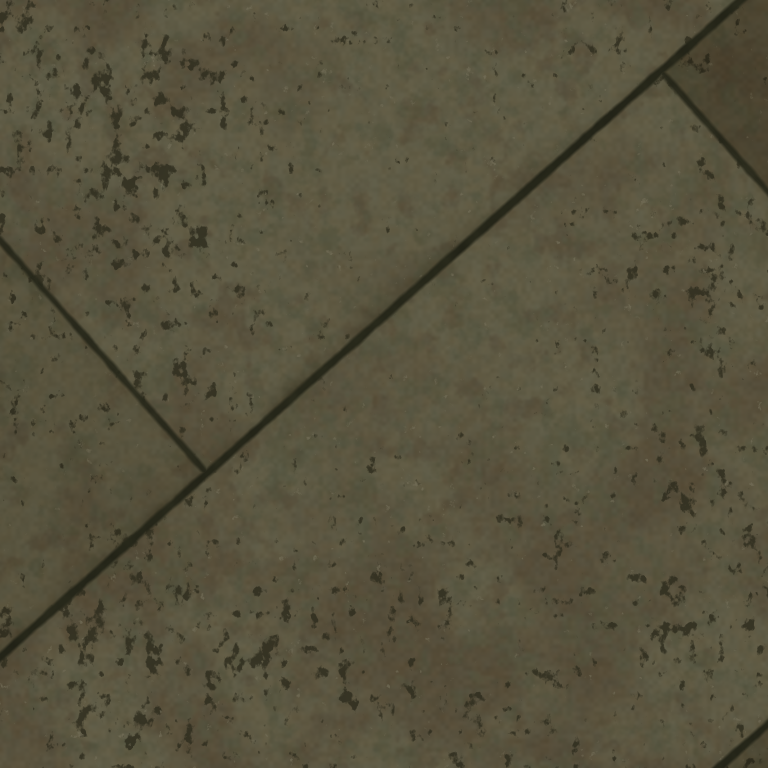
Reproduce this texture procedurally as a Shadertoy shader.

```glsl
const float ANGLE = 0.7255;                // direction of the long joints
const vec2 TILE = vec2(1.58, 0.729);       // tile length and width
const vec2 CORNER = vec2(1.246, -0.621);   // a tile corner on the joint axes
const float BOND = 0.5;                    // shift per row, in tile lengths
const vec2 JOINT_HALF = vec2(0.0042, 0.0052); // cross and long joints
const float JOINT_SOFT = 0.0028;
const vec2 CLEAN_SPOT = vec2(0.57, 0.65);  // least pitted region
const float PIT_SCALE = 72.0;
const float GRAIN_SCALE = 170.0;

const vec3 STONE = vec3(0.376, 0.359, 0.272);
const vec3 BROWN = vec3(0.326, 0.290, 0.215);
const vec3 OLIVE = vec3(0.325, 0.325, 0.240);
const vec3 PIT = vec3(0.185, 0.178, 0.120);
const vec3 CHIP = vec3(0.450, 0.430, 0.345);
const vec3 GRIME = vec3(0.220, 0.200, 0.130);
const vec3 JOINT = vec3(0.145, 0.148, 0.097);

float hash(vec2 p) {
    vec3 q = fract(p.xyx * vec3(0.1031, 0.1030, 0.0973));
    q += dot(q, q.yzx + 33.33);
    return fract((q.x + q.y) * q.z);
}

float noise(vec2 p) {
    vec2 i = floor(p), f = fract(p);
    f = f * f * (3.0 - 2.0 * f);
    return mix(mix(hash(i), hash(i + vec2(1, 0)), f.x),
               mix(hash(i + vec2(0, 1)), hash(i + vec2(1, 1)), f.x), f.y);
}

float fbm(vec2 p) {
    float sum = 0.0, weight = 0.533;
    for (int i = 0; i < 4; i++) {
        sum += weight * noise(p);
        p = mat2(1.6, 1.2, -1.2, 1.6) * p + 17.3;
        weight *= 0.5;
    }
    return sum;
}

// Mottled stone with clustered pits, fine grain and pale chips
vec3 stone(vec2 p, vec2 tile) {
    vec2 q = p + 7.0 * tile + 40.0;
    float wear = smoothstep(0.1, 0.5, length((p - CLEAN_SPOT) * vec2(1.25, 0.85)));
    float cluster = smoothstep(0.3, 0.7, fbm(q * 6.0));
    float pitting = wear * (0.35 + 0.65 * cluster) + 0.15 * cluster;

    vec3 color = mix(STONE, BROWN, smoothstep(0.42, 0.8, fbm(q * 8.0 + 31.0)) * (0.45 + 0.4 * wear));
    color = mix(color, BROWN, 0.6 * smoothstep(0.52, 0.78, fbm(q * 34.0 + 5.0)));
    color = mix(color, OLIVE, 0.6 * smoothstep(0.50, 0.75, fbm(q * 42.0 + 63.0)));

    float grain = noise(q * GRAIN_SCALE) - 0.5;
    float tint = noise(q * 90.0 + 11.0) - 0.5;
    color += 0.028 * grain + 0.016 * tint * vec3(1.0, 0.0, -0.8);

    float threshold = mix(0.80, 0.615, pitting);
    float pits = smoothstep(threshold, threshold + 0.14, fbm(q * PIT_SCALE * vec2(1.1, 0.9)));
    color = mix(color, PIT, 0.85 * pits);

    float chips = smoothstep(0.76, 0.9, fbm(q * 95.0 + 81.0));
    color = mix(color, CHIP, 0.7 * chips);

    // Tone steps from tile to tile
    float tone = fract(0.37 * tile.x + 0.61 * tile.y);
    return color * mix(vec3(0.84, 0.82, 0.78), vec3(1.0), smoothstep(0.0, 0.45, tone));
}

void mainImage(out vec4 fragColor, in vec2 fragCoord) {
    vec2 p = fragCoord / iResolution.y;

    // Running bond on rotated axes
    vec2 along = vec2(cos(ANGLE), sin(ANGLE));
    vec2 grid = (vec2(dot(p, along), dot(p, vec2(-along.y, along.x))) - CORNER) / TILE;
    float row = floor(grid.y);
    grid.x += BOND * row;
    vec2 tile = vec2(floor(grid.x), row);
    vec2 cell = fract(grid);
    vec2 edge = min(cell, 1.0 - cell) * TILE;

    vec3 color = stone(p, tile);

    // Patchy dirt gathered beside the joints, heavier above long ones
    float nearest = min(edge.x, edge.y);
    float patches = smoothstep(0.42, 0.7, fbm(p * 11.0 + 23.0));
    float ledge = exp(-cell.y * TILE.y / 0.014) * smoothstep(0.95, 0.3, p.x);
    float dirt = 0.25 * exp(-nearest / 0.008) + ledge * (0.25 + 0.6 * patches);
    color = mix(color, GRIME, clamp(dirt * (0.5 + fbm(p * 60.0)), 0.0, 0.85));

    // Recessed joints with slightly ragged edges
    float soft = max(JOINT_SOFT, 0.75 / iResolution.y);
    vec2 ragged = edge + 0.0028 * (fbm(p * 45.0 + 9.0) - 0.5);
    vec2 gap = 1.0 - smoothstep(JOINT_HALF - soft, JOINT_HALF + soft, ragged);
    vec3 filler = JOINT * (0.85 + 0.3 * fbm(p * 50.0));
    color = mix(color, filler, max(0.9 * gap.x, gap.y));

    fragColor = vec4(color, 1.0);
}
```
